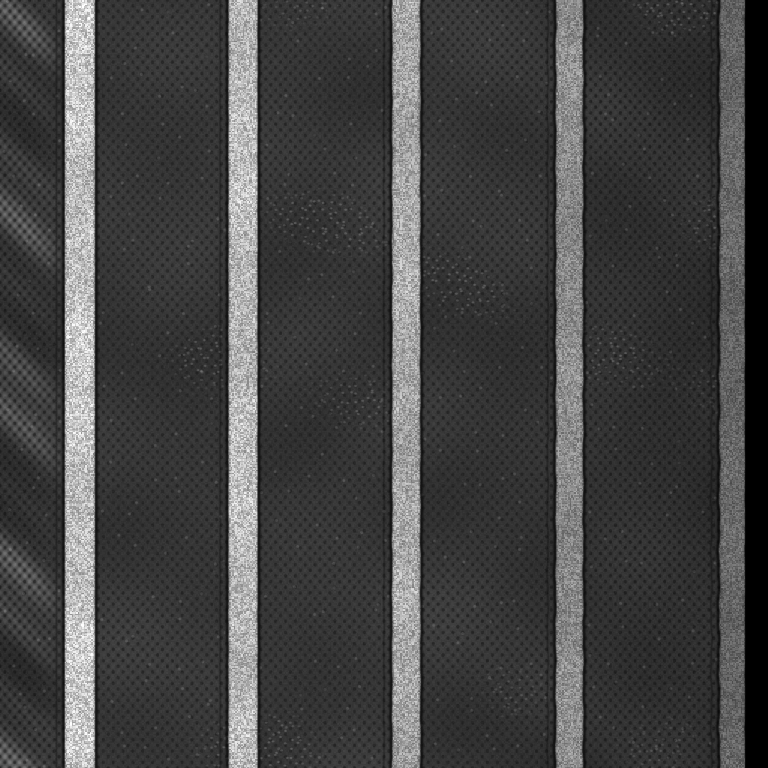
Give the GLSL for this texture, as a WebGL 1 fragment shader.

```glsl
precision highp float;
// Dark embossed cloth crossed by five pale, grainy upright bands that dim to the right.
// A product of cosines makes the staggered pits, layered sines the uneven sheen,
// and cellular noise the flecks of wear; a black margin closes the right side.

uniform vec2 u_resolution;

const float TAU = 6.2831853;

float hash(vec2 p) {
  vec3 q = fract(vec3(p.xyx) * 0.1031);
  q += dot(q, q.yzx + 33.33);
  return fract((q.x + q.y) * q.z);
}

// Distance to the nearest scattered point
float cellular(vec2 p) {
  vec2 cell = floor(p);
  float nearest = 2.0;
  for (int j = -1; j <= 1; j++) {
    for (int i = -1; i <= 1; i++) {
      vec2 c = cell + vec2(float(i), float(j));
      vec2 point = c + vec2(hash(c), hash(c + 71.0));
      nearest = min(nearest, distance(p, point));
    }
  }
  return nearest;
}

// Broad, soft variation, about -1 to 1
float sheen(vec2 p) {
  return 0.5 * sin(p.x * 9.0 + 2.0 * sin(p.y * 7.0) + 1.0)
       * sin(p.y * 17.0 + 2.0 * sin(p.x * 8.0))
       + 0.3 * sin(p.y * 24.0 + p.x * 13.0 + 2.0)
       + 0.2 * sin(p.x * 31.0 - p.y * 19.0);
}

// Soft dark line centred on zero
float groove(float d, float width) {
  return exp(-d * d / (width * width));
}

void main() {
  vec2 uv = gl_FragCoord.xy / u_resolution;
  float aa = 1.0 / u_resolution.x;
  float grain = hash(floor(uv * 512.0)) - 0.5;
  float coarseGrain = hash(floor(uv * vec2(256.0, 200.0)) + 19.0) - 0.5;

  // Nearest band and the signed distance to its edges
  float band = clamp(floor((uv.x - 0.104) / 0.2125 + 0.5), 0.0, 4.0);
  float wobble = 0.0003 * band * (sin(uv.y * 83.0 + band * 4.0)
               + 0.6 * sin(uv.y * 191.0 + band)) * 0.6;
  float offset = uv.x - 0.104 - band * 0.2125 + wobble;
  float halfWidth = 0.0195 - 0.0007 * band;
  float edge = abs(offset) - halfWidth;

  // Cloth: staggered dark pits with faint raised threads
  float weave = cos(TAU * 78.0 * uv.x) * cos(TAU * 68.0 * uv.y);
  float light = sheen(uv);
  float relief = 0.8 + 0.3 * light;
  float cloth = 0.213 - 0.035 * smoothstep(0.5, 1.0, uv.x) + 0.03 * light;
  cloth -= 0.075 * relief * smoothstep(0.2, 0.9, weave);
  cloth += 0.018 * relief * smoothstep(0.1, 0.8, -weave);
  cloth += 0.03 * grain;

  // Slanting glints on the far left
  float slant = uv.y + 0.9 * uv.x;
  float streak = 0.5 + 0.3 * sin(slant * 26.0 + 1.0) + 0.2 * sin(slant * 71.0);
  float leftSide = 1.0 - smoothstep(0.03, 0.1, uv.x);
  cloth += leftSide * (0.17 * streak * streak * (1.0 - 0.6 * weave) - 0.04);

  // Rubbed patches of small bright flecks, plus a few strays
  float rub = smoothstep(0.35, 0.8, sheen(uv * vec2(0.8, 1.1) + vec2(0.3, 0.17)));
  float fleck = 1.0 - smoothstep(0.05, 0.25, cellular(uv * vec2(85.0, 110.0)));
  float stray = 1.0 - smoothstep(0.02, 0.07, cellular(uv * 24.0 + 5.0));
  cloth += 0.14 * fleck * rub + 0.1 * stray;

  // Seams beside each band
  cloth *= 1.0 - 0.6 * groove(edge - 0.002, 0.0022);
  cloth *= 1.0 - 0.3 * groove(offset + halfWidth + 0.011, 0.0015);

  // Bands: bright, sandy, with slow streaks along their length
  float pale = 0.765 - 0.02 * band - 0.018 * band * band;
  pale *= 1.0 + 0.04 * sin(uv.y * 15.0 + band * 2.3)
        + 0.025 * sin(uv.y * 47.0 + band * 5.0);
  pale *= 1.0 + 0.42 * grain + 0.14 * coarseGrain;
  pale *= 1.0 - 0.18 * groove(edge, 0.002);

  float tone = mix(cloth, pale, 1.0 - smoothstep(-aa, aa, edge));

  // Black margin
  tone *= 1.0 - smoothstep(0.97 - aa, 0.97 + aa, uv.x);
  gl_FragColor = vec4(vec3(clamp(tone, 0.0, 1.0)), 1.0);
}
```
